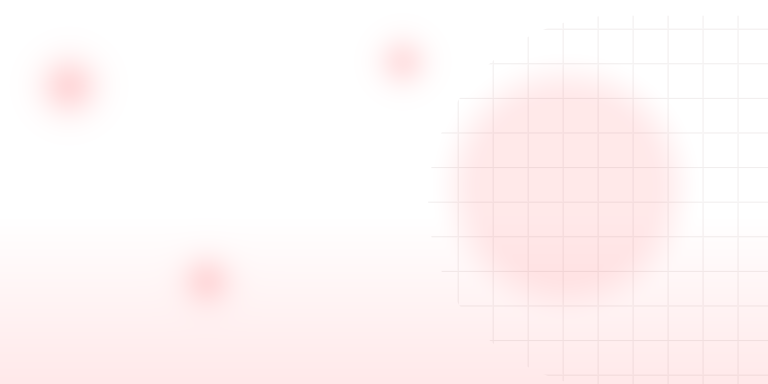
Give the GLSL for this background, as a WebGL 2 fragment shader.

```glsl
#version 300 es
precision highp float;

uniform vec2 u_resolution;
out vec4 fragColor;

// Lengths are in canvas heights
#define TINT vec3(1.0, 0.6, 0.615)
#define LINE_COLOR vec3(0.35, 0.2, 0.2)
#define LINE_ALPHA 0.09
#define LINE_WIDTH 0.0026
#define GRID_CELL vec2(0.0911, 0.0901)
#define GRID_ORIGIN vec2(1.4665, 0.4735)
#define PILL_CENTER vec2(1.6, 0.474)
#define PILL_RADIUS 0.485
#define DISC_CENTER vec2(1.474, 0.513)
#define DISC_EDGE vec2(0.22, 0.36)
#define TINT_ALPHA 0.22
#define FADE_TOP 0.44

// Soft spots: center, spread, strength
const vec4 SPOTS[3] = vec4[3](
    vec4(0.180, 0.776, 0.053, 0.36),
    vec4(1.049, 0.839, 0.045, 0.27),
    vec4(0.539, 0.268, 0.046, 0.29)
);

float softSpot(vec2 p, vec4 spot) {
    vec2 d = (p - spot.xy) / spot.z;
    return spot.w * exp(-0.5 * dot(d, d));
}

// Antialiased coverage of thin lines repeating along both axes
float gridLines(vec2 p, float pixel) {
    vec2 cell = (p - GRID_ORIGIN) / GRID_CELL;
    vec2 dist = abs(fract(cell + 0.5) - 0.5) * GRID_CELL;
    vec2 cover = clamp(0.5 * (LINE_WIDTH + pixel) - dist, 0.0, min(LINE_WIDTH, pixel)) / pixel;
    return max(cover.x, cover.y);
}

// Pill with a round left end, running off the right side
float pillDistance(vec2 p) {
    vec2 d = p - PILL_CENTER;
    return length(vec2(min(d.x, 0.0), d.y)) - PILL_RADIUS;
}

void main() {
    vec2 p = gl_FragCoord.xy / u_resolution.y;
    float pixel = 1.0 / u_resolution.y;

    // Rising fade from the lower edge
    float fade = clamp(1.0 - p.y / FADE_TOP, 0.0, 1.0);
    vec3 color = mix(vec3(1.0), TINT, TINT_ALPHA * fade);

    // Scattered glows
    for (int i = 0; i < 3; i++) {
        color = mix(color, TINT, softSpot(p, SPOTS[i]));
    }

    // Large blurred disc
    float disc = 1.0 - smoothstep(DISC_EDGE.x, DISC_EDGE.y, distance(p, DISC_CENTER));
    color = mix(color, TINT, TINT_ALPHA * disc);

    // Grid clipped to the pill
    float inside = clamp(0.5 - pillDistance(p) / pixel, 0.0, 1.0);
    color = mix(color, LINE_COLOR, LINE_ALPHA * inside * gridLines(p, pixel));

    fragColor = vec4(color, 1.0);
}
```
